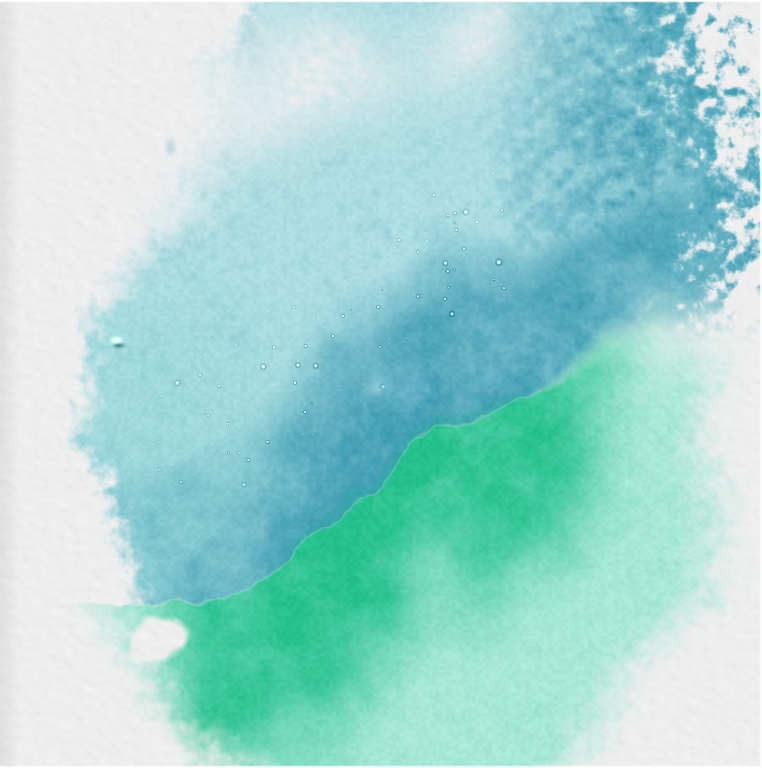
A Shadertoy shader for this background:

```glsl
// Two watercolour washes on white paper: a blue one above, a green one below,
// meeting along a rising wavy seam. Masks with soft, noise-warped borders place
// the washes; layered value noise gives them blooms, granulation and bubbles.

float hash(vec2 p) {
    return fract(sin(dot(p, vec2(127.1, 311.7))) * 43758.5453);
}

float noise(vec2 p) {
    vec2 i = floor(p), f = fract(p);
    f = f * f * (3.0 - 2.0 * f);
    return mix(mix(hash(i), hash(i + vec2(1, 0)), f.x),
               mix(hash(i + vec2(0, 1)), hash(i + vec2(1, 1)), f.x), f.y);
}

float fbm(vec2 p) {
    float sum = 0.0, amp = 0.5;
    for (int i = 0; i < 5; i++) {
        sum += amp * noise(p);
        p = mat2(1.6, 1.2, -1.2, 1.6) * p + 7.3;
        amp *= 0.5;
    }
    return sum / 0.97;
}

// Soft elliptical spot, 1 at its centre
float spot(vec2 p, vec2 centre, vec2 radius) {
    vec2 d = (p - centre) / radius;
    return exp(-dot(d, d));
}

// Height of the seam between the washes
float seamHeight(float x) {
    float rise = 0.214 + 0.63 * (clamp(x, 0.26, 0.86) - 0.26);
    float dip = (x - 0.33) / 0.055, bump = (x - 0.555) / 0.05;
    return rise - 0.025 * exp(-dip * dip) + 0.034 * exp(-bump * bump);
}

// Scattered bubbles: bright core in a darker ring, as a signed light change
float bubbles(vec2 p, float cells, float chance) {
    vec2 id = floor(p * cells);
    float seed = hash(id + 3.7);
    vec2 centre = 0.3 + 0.4 * vec2(hash(id + 11.0), hash(id + 23.0));
    float r = length(fract(p * cells) - centre) / mix(0.06, 0.16, hash(id + 31.0));
    float light = smoothstep(1.0, 0.3, r) - 0.45 * smoothstep(0.6, 1.1, r) * smoothstep(1.8, 1.1, r);
    return light * step(seed, chance);
}

// Share of the paper under the blue wash
float blueCover(vec2 p, vec2 q, float grain) {
    float leftEdge = max(max(0.12, 0.19 - 0.3 * (q.y - 0.2)), 0.12 + 0.7 * (q.y - 0.56));
    leftEdge = min(leftEdge, 0.32);
    float soft = mix(0.025, 0.085, smoothstep(0.55, 0.75, p.y) * smoothstep(1.02, 0.88, p.y));
    float left = smoothstep(-soft, soft, q.x - leftEdge + (grain - 0.5) * 0.07);
    float rightEdge = 0.97 - 1.1 * (p.y - 0.75) * (p.y - 0.75);
    float right = smoothstep(-0.045, 0.045, rightEdge - q.x + (grain - 0.5) * 0.3);
    float bare = 0.9 * spot(q, vec2(0.42, 0.915), vec2(0.09, 0.07))
               + 0.7 * spot(q, vec2(0.62, 0.94), vec2(0.08, 0.05))
               + 0.5 * spot(q, vec2(0.34, 0.83), vec2(0.08, 0.06));
    return left * right * (1.0 - clamp(bare * (0.5 + grain), 0.0, 0.9));
}

// Share of the paper under the green wash
float greenCover(vec2 p, vec2 q, float grain) {
    float lowRight = dot(q - vec2(0.92, 0.2), vec2(-0.75, 0.66));
    float lowLeft = dot(q - vec2(0.165, 0.16), vec2(0.77, 0.63));
    float inside = min(min(0.935 - q.x, lowRight), lowLeft);
    float cover = smoothstep(-0.035, 0.05, inside + (grain - 0.5) * 0.04);
    float hole = spot(q, vec2(0.213, 0.172), vec2(0.042, 0.04));
    float corner = spot(q, vec2(0.91, 0.565), vec2(0.07, 0.05));
    return cover * (1.0 - smoothstep(0.3, 0.6, hole)) * (1.0 - 0.85 * corner);
}

void mainImage(out vec4 fragColor, in vec2 fragCoord) {
    vec2 p = fragCoord / iResolution.xy;
    float cloud = fbm(p * 7.0), bloom = fbm(p * 16.0 + 40.0);
    float grain = fbm(p * 75.0 + 9.0), fine = noise(p * 230.0);
    vec2 q = p + 0.07 * (vec2(cloud, fbm(p * 9.0 + 80.0)) - 0.5) + 0.03 * (bloom - 0.5);
    float above = p.y - seamHeight(p.x) + 0.035 * (fbm(p * 22.0 + 5.0) - 0.5);

    // Paper with a fine tooth and a shaded left margin
    float tooth = noise(p * vec2(90, 130)) - noise(p * vec2(90, 130) + 0.5);
    vec3 color = vec3(0.93, 0.932, 0.935) + 0.02 * tooth + 0.015 * (fine - 0.5);
    color -= 0.05 * smoothstep(0.03, 0.0, p.x);

    // Blue: deep band over the seam, granular east side, pale elsewhere
    float band = smoothstep(0.27, 0.11, above + 0.16 * (cloud - 0.5) + 0.06 * (grain - 0.5));
    band *= mix(0.4, 1.0, smoothstep(0.16, 0.36, p.x + 0.1 * (bloom - 0.5)));
    float east = smoothstep(0.58, 0.88, q.x) * smoothstep(0.5, 0.68, p.y);
    float depth = max(0.88 * band, east * (0.72 + 0.9 * (grain - 0.5)));
    depth += 0.5 * (bloom - 0.5) * (0.4 + band) + 0.45 * (grain - 0.5);
    depth += 0.22 * exp(-abs(above) / 0.035) * smoothstep(0.75, 0.6, p.x);
    depth += 0.35 * spot(p, vec2(0.325, 0.955), vec2(0.025, 0.05)) * grain;
    depth -= 0.25 * spot(p, vec2(0.495, 0.497), vec2(0.014));
    vec3 blue = mix(vec3(0.68, 0.87, 0.89), vec3(0.31, 0.65, 0.73), clamp(depth, 0.0, 1.15));
    blue = mix(blue, vec3(0.52, 0.82, 0.81), 0.3 * smoothstep(0.5, 0.25, p.x) * smoothstep(0.7, 0.5, p.y));

    // Green: dense under the seam, thinning to mint below and to the right
    float dense = smoothstep(0.36, 0.1, -above + 0.2 * (cloud - 0.5) + 0.08 * (grain - 0.5));
    dense *= smoothstep(0.87, 0.68, q.x) * smoothstep(0.14, 0.3, p.x);
    dense += 0.55 * (bloom - 0.5) * (0.3 + dense) + 0.3 * (grain - 0.5);
    dense += 0.15 * spot(p, vec2(0.57, 0.41), vec2(0.06, 0.04));
    vec3 green = mix(vec3(0.66, 0.91, 0.84), vec3(0.19, 0.77, 0.58), clamp(dense, 0.0, 1.1));

    // Lay the washes, joined by a crisp seam that blurs to the right
    float blur = mix(0.003, 0.045, smoothstep(0.68, 0.86, p.x));
    float side = smoothstep(-blur, blur, above);
    float blueArea = blueCover(p, q, grain), greenArea = greenCover(p, q, grain);
    color = mix(color, blue, blueArea * side);
    color = mix(color, green, greenArea * (1.0 - side));
    float rim = smoothstep(-0.002, 0.004, above) * smoothstep(0.022, 0.008, above);
    rim *= smoothstep(0.34, 0.42, p.x) * smoothstep(0.74, 0.66, p.x);
    color = mix(color, vec3(0.2, 0.66, 0.65), 0.6 * rim);
    color += 0.045 * (fine - 0.5) * max(blueArea * side, greenArea * (1.0 - side));

    // Bubbles along the pale side of the band, and two stray flecks
    float belt = smoothstep(0.1, 0.16, above) * smoothstep(0.36, 0.25, above);
    belt *= smoothstep(0.18, 0.25, p.x) * smoothstep(0.74, 0.66, p.x);
    color += 0.35 * belt * (bubbles(p, 45.0, 0.09) + bubbles(p + 0.37, 80.0, 0.07));
    color += 0.4 * spot(p, vec2(0.153, 0.557), vec2(0.006, 0.004));
    color -= 0.35 * spot(p, vec2(0.156, 0.55), vec2(0.006, 0.003));
    color = mix(color, vec3(0.42, 0.7, 0.78), 0.7 * spot(p, vec2(0.224, 0.808), vec2(0.006, 0.01)) * grain);

    // Thin white margin
    float margin = min(min(p.y, 1.0 - p.y), 1.0 - p.x);
    color = mix(vec3(1.0), color, smoothstep(0.001, 0.004, margin));
    fragColor = vec4(clamp(color, 0.0, 1.0), 1.0);
}
```
